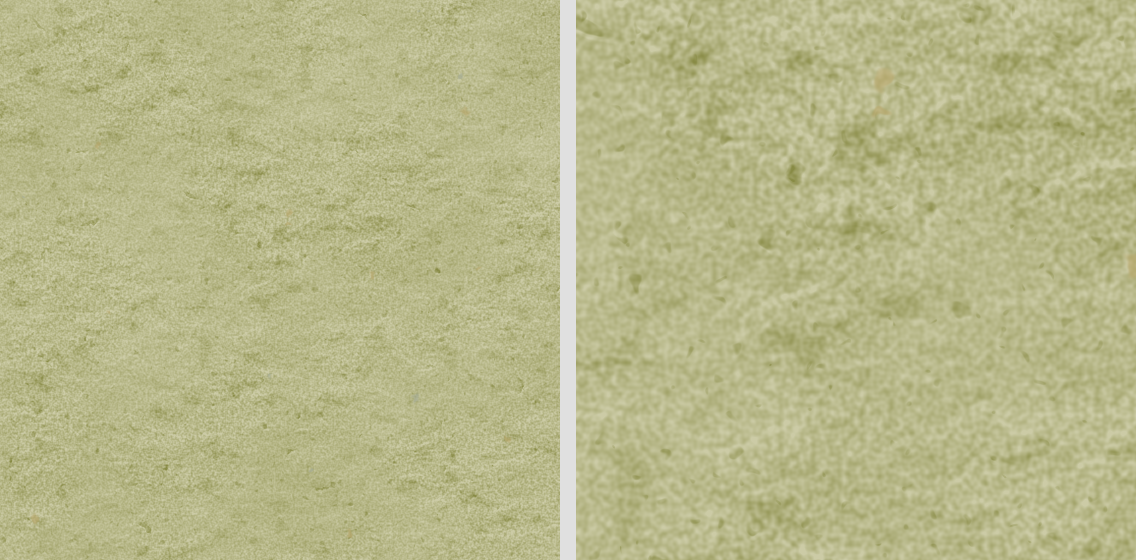
Left: the whole. Right: its middle third, enlarged.
This texture is drawn by a Shadertoy shader. Its source:

```glsl
// Rough olive-cream plaster wall, lit softly from above.
// Layered gradient noise gives mottling, relief and sandy grain; one scatter
// function, with different stretch and bend, adds pits, scratches and pebbles.

const vec3 SHADOW_OLIVE = vec3(0.645, 0.650, 0.430);
const vec3 LIGHT_CREAM  = vec3(0.755, 0.755, 0.588);
const vec3 OCHRE_STONE  = vec3(0.72, 0.65, 0.41);
const vec3 GREY_STONE   = vec3(0.64, 0.67, 0.59);
const vec2 TO_LIGHT     = vec2(-0.3, 0.95);

vec2 hash22(vec2 p) {
    vec3 q = fract(p.xyx * vec3(0.1031, 0.1030, 0.0973));
    q += dot(q, q.yzx + 33.33);
    return fract((q.xx + q.yz) * q.zy);
}

vec2 gradientAt(vec2 cell) {
    float angle = 6.2832 * hash22(cell + 71.0).x;
    return vec2(cos(angle), sin(angle));
}

// Gradient noise, roughly -0.7 to 0.7
float gradientNoise(vec2 p) {
    vec2 i = floor(p), f = fract(p);
    vec2 u = f * f * f * (f * (f * 6.0 - 15.0) + 10.0);
    vec2 e = vec2(1.0, 0.0);
    float low  = mix(dot(gradientAt(i), f), dot(gradientAt(i + e), f - e), u.x);
    float high = mix(dot(gradientAt(i + e.yx), f - e.yx),
                     dot(gradientAt(i + e.xx), f - e.xx), u.x);
    return mix(low, high, u.y);
}

float fbm(vec2 p, int octaves) {
    float sum = 0.0, gain = 1.0;
    for (int k = 0; k < octaves; k++) {
        sum += gain * gradientNoise(p);
        p = mat2(1.92, 0.56, -0.56, 1.92) * p + 17.3;
        gain *= 0.5;
    }
    return sum;
}

// Trowelled surface height with raised ledges, stretched sideways
float surfaceHeight(vec2 p) {
    vec2 warp = 0.014 * vec2(gradientNoise(p * 13.0), gradientNoise(p * 13.0 + 40.0));
    float h = fbm((p + warp) * vec2(15.0, 22.0), 4);
    return h + 0.3 * smoothstep(0.08, 0.22, h);
}

// Coverage of scattered flecks: round when stretch is 1, curved strokes when larger
float flecks(vec2 p, float cells, float share, float radius, float stretch, float bend, float seed) {
    vec2 g = p * cells, home = floor(g);
    float pixel = cells / iResolution.y, cover = 0.0;
    for (int y = -1; y <= 1; y++)
    for (int x = -1; x <= 1; x++) {
        vec2 cell = home + vec2(x, y);
        vec2 place = hash22(cell + seed), trait = hash22(cell + seed + 137.0);
        if (trait.x > share) continue;
        float angle = 6.2832 * trait.y, c = cos(angle), s = sin(angle);
        vec2 q = mat2(c, -s, s, c) * (g - cell - place);
        q.y = stretch * (q.y + bend * q.x * q.x);
        float r = radius * mix(0.35, 1.0, trait.x / share);
        float soft = 0.3 * r + 0.7 * pixel;
        cover = max(cover, 1.0 - smoothstep(-soft, soft, length(q) - r));
    }
    return cover;
}

void mainImage(out vec4 fragColor, in vec2 fragCoord) {
    vec2 p = fragCoord / iResolution.y;
    vec2 ragged = p + 0.006 * vec2(gradientNoise(p * 110.0), gradientNoise(p * 110.0 + 60.0));

    // Broad mottling and patches of rough or smoothed plaster
    float broad = fbm(p * vec2(2.4, 3.2) + 5.0, 3);
    float rough = smoothstep(-0.3, 0.3, fbm(p * 4.0 + 23.0, 2));
    float tone = 0.74 + 0.22 * broad + 0.2 * fbm(p * vec2(11.0, 18.0) + 80.0, 4);

    // Directional relief
    float relief = surfaceHeight(p) - surfaceHeight(p + 0.004 * TO_LIGHT);
    tone += mix(0.55, 1.05, rough) * relief;

    // Small soft dents with ragged outlines
    float dent = smoothstep(0.18, 0.6, fbm(ragged * vec2(23.0, 34.0) + 31.0, 3));
    tone -= mix(0.35, 0.65, rough) * dent;

    // Sandy grain
    float grain = gradientNoise(p * 170.0) + 1.1 * gradientNoise(p * 285.0 + 9.0);
    tone += mix(0.55, 0.85, rough) * grain;

    // Pits and specks, each large pit with a lit lower lip
    float pit = flecks(ragged, 25.0, 0.36, 0.14, 1.4, 0.0, 11.0);
    float lip = flecks(ragged + 0.004 * TO_LIGHT, 25.0, 0.36, 0.14, 1.4, 0.0, 11.0);
    float speck = flecks(ragged, 65.0, 0.3, 0.18, 1.2, 0.0, 53.0);
    tone += 0.3 * lip * (1.0 - pit) - 0.8 * pit - 0.65 * speck;

    // Short curved scratches
    float scratch = flecks(ragged, 9.0, 0.25, 0.15, 5.0, 1.8, 91.0);
    float ridge = flecks(ragged + 0.005 * TO_LIGHT, 9.0, 0.25, 0.15, 5.0, 1.8, 91.0);
    tone += 0.35 * ridge * (1.0 - scratch) - 0.75 * scratch;

    vec3 color = mix(SHADOW_OLIVE, LIGHT_CREAM, clamp(tone, -1.0, 1.4));

    // Rare embedded pebbles
    float ochre = flecks(ragged, 5.0, 0.25, 0.045, 1.6, 0.0, 211.0);
    float grey = flecks(ragged, 4.0, 0.2, 0.035, 1.5, 0.0, 307.0);
    color = mix(color, OCHRE_STONE, 0.6 * ochre);
    color = mix(color, GREY_STONE, 0.6 * grey);

    fragColor = vec4(color, 1.0);
}
```
